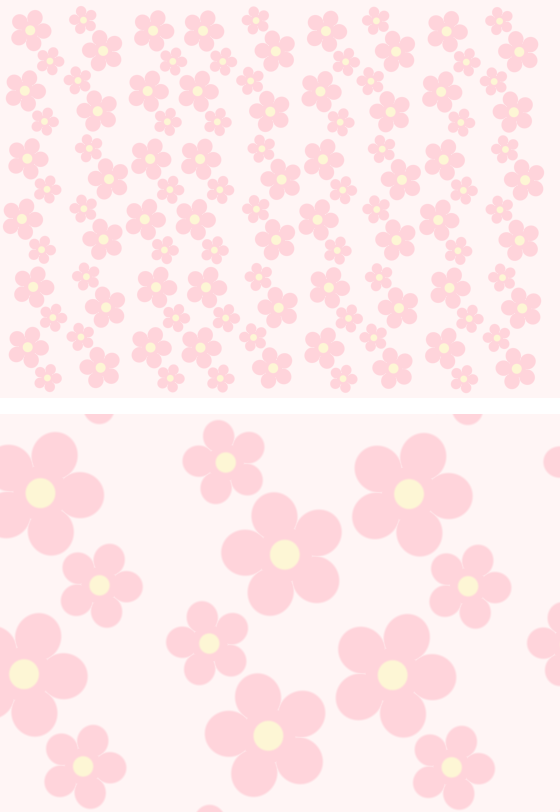
Top, the full canvas; bottom, a detail of the centre.
A Shadertoy shader for this pattern:

```glsl
// Columns of pink five-petal flowers in large and small pairs on pale blush
#define CANVAS vec2(768.0, 544.0)       // design units across and down
#define GROUND vec3(1.0, 0.961, 0.961)
#define PETAL vec3(1.0, 0.831, 0.859)
#define HEART vec3(0.992, 0.965, 0.835)
#define PETAL_REACH 18.1                // flower middle to petal middle
#define PETAL_SEMI vec2(11.0, 10.5)     // petal half length and half width
#define HEART_RADIUS 6.8
#define SMALL_SCALE 0.68
#define TILT 0.05
#define PAIR_STEP vec2(-7.5, 82.5)      // second pair within a group
#define SMALL_STEP vec2(27.0, 42.0)     // large flower to its small partner
#define GROUP_HEIGHT 175.3

const float PI = 3.14159265;
const int COLUMNS = 9;

// x of each column's first large flower, and direction (-1 is a half turn)
const vec2 COLUMN[COLUMNS] = vec2[COLUMNS](
    vec2(41.5, 1.0), vec2(138.0, -1.0), vec2(210.0, 1.0),
    vec2(278.5, 1.0), vec2(374.7, -1.0), vec2(447.0, 1.0),
    vec2(539.7, -1.0), vec2(612.5, 1.0), vec2(708.7, -1.0));

// Signed distance to five rounded petals around a filled core
float petalDistance(vec2 p) {
    float sector = 2.0 * PI / 5.0;
    float angle = atan(p.y, p.x + 1e-4) - TILT;
    angle = mod(angle + 0.5 * sector, sector) - 0.5 * sector;
    vec2 q = length(p) * vec2(cos(angle), sin(angle));
    q.x -= PETAL_REACH;
    float petal = (length(q / PETAL_SEMI) - 1.0) * PETAL_SEMI.y;
    return min(petal, length(p) - 0.7 * PETAL_REACH);
}

float coverage(float distance, float edge) {
    return 1.0 - smoothstep(-edge, edge, distance);
}

void mainImage(out vec4 fragColor, in vec2 fragCoord) {
    vec2 uv = fragCoord / iResolution.xy;
    vec2 p = vec2(uv.x, 1.0 - uv.y) * CANVAS;
    float edge = max(0.75 * CANVAS.x / iResolution.x, 0.7);

    float petals = 1e3;
    float hearts = 1e3;
    for (int c = 0; c < COLUMNS; c++) {
        // Position along the column, turned so both kinds share one layout
        float x = COLUMN[c].x;
        float direction = COLUMN[c].y;
        float y = (direction > 0.0 ? 41.4 : 502.3) + 0.0025 * x;
        vec2 local = (p - vec2(x, y)) * direction;
        if (abs(local.x) > 80.0) continue;

        for (int i = 0; i < 12; i++) {
            int group = i / 4;
            float pair = float((i / 2) % 2);
            float small = float(i % 2);
            float sway = group == 0 ? 0.0 : (group == 1 ? -4.0 : 4.0);
            vec2 middle = vec2(sway, GROUP_HEIGHT * float(group))
                        + PAIR_STEP * pair + SMALL_STEP * small;
            float scale = mix(1.0, SMALL_SCALE, small);
            vec2 q = (local - middle) / scale;
            petals = min(petals, petalDistance(q) * scale);
            hearts = min(hearts, (length(q) - HEART_RADIUS) * scale);
        }
    }

    vec3 color = mix(GROUND, PETAL, coverage(petals, edge));
    color = mix(color, HEART, coverage(hearts, edge));
    fragColor = vec4(color, 1.0);
}
```
